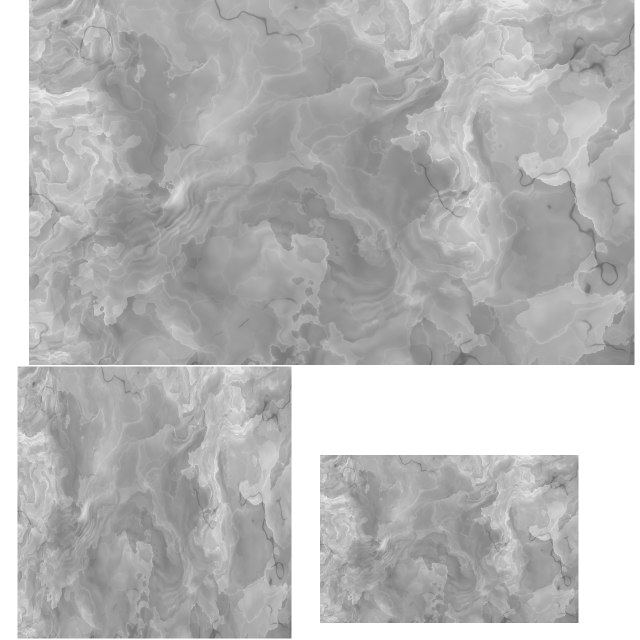
A Shadertoy shader for this texture:

```glsl
#define BASE_TONE 0.622
#define CLOUD_CONTRAST 0.27
#define FLAKE_CONTRAST 0.085
#define FLAKE_SCALE 5.0
#define CHIP_SCALE 12.0
#define SHARD_SCALE 27.0
#define WARP 0.42
#define CRUST_LIGHT 0.075
#define VEIN_LIGHT 0.085
#define CRACK_DARK 0.13
#define BAND_CONTRAST 0.035
#define SLAB_ASPECT 1.66

// Slabs as left, bottom, right, top
const vec4 slabs[3] = vec4[3](
    vec4(0.0456, 0.4297, 0.9915, 1.001),
    vec4(0.0273, 0.0026, 0.4557, 0.4271),
    vec4(0.5, 0.0267, 0.9036, 0.2891));

float hash(vec2 p) {
    return fract(sin(dot(p, vec2(127.1, 311.7))) * 43758.5453);
}

float noise(vec2 p) {
    vec2 cell = floor(p), f = fract(p);
    f = f * f * (3.0 - 2.0 * f);
    float low = mix(hash(cell), hash(cell + vec2(1, 0)), f.x);
    float high = mix(hash(cell + vec2(0, 1)), hash(cell + vec2(1, 1)), f.x);
    return mix(low, high, f.y);
}

float fbm(vec2 p) {
    float sum = 0.0, weight = 0.516;
    for (int octave = 0; octave < 5; octave++) {
        sum += weight * noise(p);
        p = mat2(1.6, 1.2, -1.2, 1.6) * p + 7.3;
        weight *= 0.5;
    }
    return sum;
}

// Shaded cells: x is the tone around zero, y the distance to the border
vec2 flakes(vec2 p) {
    vec2 cell = floor(p);
    float nearest = 9.0, second = 9.0, tone = 0.0;
    for (int y = -1; y <= 1; y++)
    for (int x = -1; x <= 1; x++) {
        vec2 id = cell + vec2(x, y);
        vec2 offset = id + vec2(hash(id), hash(id + 17.0)) - p;
        float d = length(offset);
        if (d < nearest) {
            second = nearest;
            nearest = d;
            float angle = 6.2832 * hash(id + 5.0);
            tone = hash(id + 31.0) - 0.5 + 0.9 * dot(offset, vec2(cos(angle), sin(angle)));
        } else {
            second = min(second, d);
        }
    }
    return vec2(tone, second - nearest);
}

float marble(vec2 p) {
    // Folded coordinates, stretched along a rising diagonal
    vec2 warp = vec2(fbm(p * 3.0), fbm(p * 3.0 + 40.0)) - 0.5;
    vec2 folded = p + WARP * warp;
    folded = mat2(0.92, -0.39, 0.39, 0.92) * folded * vec2(0.8, 1.25);
    vec2 ragged = vec2(fbm(p * 13.0), fbm(p * 13.0 + 23.0)) - 0.5;

    // Soft clouds and overlapping flakes
    float cloud = fbm(p * 4.0 + warp * 3.0 + 3.0) - 0.5;
    float fade = smoothstep(0.36, 0.64, fbm(p * 5.0 + 9.0));
    vec2 flake = flakes(folded * FLAKE_SCALE + ragged * 0.9);
    vec2 chip = flakes(folded * CHIP_SCALE + ragged * 1.3 + 11.0);
    float tone = BASE_TONE + CLOUD_CONTRAST * cloud;
    tone += FLAKE_CONTRAST * (flake.x + 0.75 * fade * chip.x);
    tone += VEIN_LIGHT * fade * exp(-flake.y * 28.0);
    tone += 0.5 * VEIN_LIGHT * (1.0 - fade) * exp(-chip.y * 18.0);

    // Pale broken crust
    float crust = smoothstep(0.55, 0.66, fbm(p * 2.4 + warp + 52.0));
    vec2 shard = flakes(folded * SHARD_SCALE + ragged * 3.0);
    tone += crust * (CRUST_LIGHT + 0.09 * shard.x + 0.06 * exp(-shard.y * 9.0));

    // Agate bands
    float banded = smoothstep(0.5, 0.62, fbm(p * 2.2 + 71.0));
    float contour = noise(folded * 3.0 + 4.0) + 0.12 * cloud;
    tone += BAND_CONTRAST * banded * sin(contour * 75.0) * noise(p * 16.0);

    // Light veins and dark hairline cracks
    float vein = abs(fbm(folded * 3.2 + 33.0) - 0.5);
    tone += VEIN_LIGHT * exp(-vein * 95.0) * (1.0 - 0.6 * fade);
    float crack = abs(fbm(p * 2.8 + 20.0) - 0.48);
    float broken = smoothstep(0.48, 0.62, fbm(p * 7.0 + 87.0));
    tone -= CRACK_DARK * broken * smoothstep(0.007, 0.0, crack);
    tone -= 0.05 * broken * exp(-crack * 45.0);
    return clamp(tone, 0.42, 0.9);
}

float sheet(vec2 uv) {
    for (int i = 0; i < 3; i++) {
        vec2 local = (uv - slabs[i].xy) / (slabs[i].zw - slabs[i].xy);
        if (all(equal(local, clamp(local, 0.0, 1.0))))
            return marble(local * vec2(SLAB_ASPECT, 1.0));
    }
    return 1.0;
}

void mainImage(out vec4 fragColor, in vec2 fragCoord) {
    // Four samples smooth every edge
    float tone = 0.0;
    for (int j = 0; j < 2; j++)
    for (int i = 0; i < 2; i++) {
        vec2 shift = 0.5 * vec2(i, j) - 0.25;
        tone += 0.25 * sheet((fragCoord + shift) / iResolution.xy);
    }
    fragColor = vec4(vec3(tone), 1.0);
}
```
